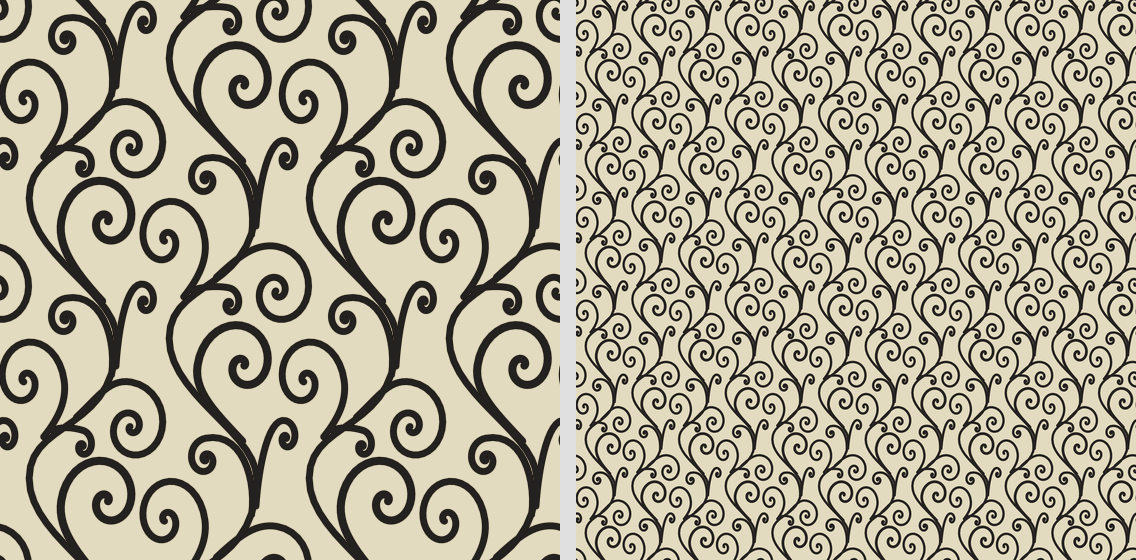
Left: one tile. Right: repeated 3 by 3.
A Shadertoy shader for this pattern:

```glsl
// Seamless scrollwork: half-drop wavy vines with curling spiral tendrils.
#define REPEATS 2.0      // whole repeats across and down
#define CELL 384.0       // design units per repeat
#define STEM 4.7         // half width of the strokes
#define HEAVY 5.5        // half width of the large scroll
#define COIL_END 0.81    // fraction of each coil that is drawn
#define RIM 1.4          // depth of the warm rim of the ink
#define PAPER vec3(0.89, 0.86, 0.75)
#define INK vec3(0.14, 0.13, 0.13)
#define INK_RIM vec3(0.11, 0.09, 0.07)

const float QUARTER = 1.5707963;
const int STEM_STEPS = 14;
const int COIL_STEPS = 56;

// Shortest offset on the repeating cell
vec2 wrapCell(vec2 v) {
    return v - CELL * floor(v / CELL + 0.5);
}

float segment(vec2 p, vec2 a, vec2 b) {
    vec2 pa = p - a, ba = b - a;
    float h = clamp(dot(pa, ba) / max(dot(ba, ba), 1e-5), 0.0, 1.0);
    return length(pa - ba * h);
}

float bezier(vec2 p, vec2 a, vec2 b, vec2 c, vec2 d) {
    float dist = 1e4;
    vec2 last = a;
    for (int i = 1; i <= STEM_STEPS; i++) {
        float t = float(i) / float(STEM_STEPS), s = 1.0 - t;
        vec2 next = s*s*s*a + 3.0*s*s*t*b + 3.0*s*t*t*c + t*t*t*d;
        dist = min(dist, segment(p, last, next));
        last = next;
    }
    return dist;
}

// Spiral whose radius shrinks to zero; angles count quarter turns
vec2 coil(vec2 radius, float start, float quarters, float t) {
    float a = QUARTER * (start + quarters * t);
    return radius * (1.0 - t) * (1.0 - t) * vec2(cos(a), sin(a));
}

// Tendril: a stem from the root flows smoothly into a coil
float tendril(vec2 p, vec2 centre, vec2 radius, float start, float quarters,
              vec2 root, vec2 pull, float lead) {
    vec2 q = wrapCell(p - centre);
    if (length(q) > 135.0) return 1e4;
    vec2 last = coil(radius, start, quarters, 0.0);
    vec2 heading = normalize(coil(radius, start, quarters, 0.002) - last);
    float dist = bezier(q, root - centre, pull - centre, last - lead * heading, last);
    for (int i = 1; i <= COIL_STEPS; i++) {
        float t = COIL_END * float(i) / float(COIL_STEPS);
        vec2 next = coil(radius, start, quarters, t);
        dist = min(dist, segment(q, last, next));
        last = next;
    }
    return dist;
}

// Main vine: two S-bends that join across the cell
float vine(vec2 p) {
    vec2 q = wrapCell(p - vec2(100, 272));
    if (abs(q.x) > 80.0) return 1e4;
    float upper = bezier(q, vec2(60, -192), vec2(60, -62), vec2(-60, -82), vec2(-60, 0));
    float lower = bezier(q, vec2(-60, 0), vec2(-60, 78), vec2(60, 130), vec2(60, 192));
    return min(upper, lower);
}

// One vine with its six tendrils; k = 1 shifts the coils of the dropped vine
float motif(vec2 p, float k) {
    float d = vine(p);
    // lower left scroll and its partner on the right
    d = min(d, tendril(p, vec2(34, 138) + k * vec2(1, -1), vec2(54, 68),
                       0.0, -8.0, vec2(60, 215), vec2(80, 190), 28.0));
    d = min(d, tendril(p, vec2(180, 202) + k * vec2(8, 6), vec2(54, 62),
                       3.0, 9.0, vec2(105, 188), vec2(135, 160), 30.0));
    // small curl under the fork
    d = min(d, tendril(p, vec2(113, 228) + k * vec2(10, -3), vec2(17, 22),
                       3.0, 6.5, vec2(72, 206), vec2(88, 200), 11.0));
    // pair of curls at the crest
    d = min(d, tendril(p, vec2(90, 54), vec2(25, 29),
                       3.0, -8.0, vec2(153, 130), vec2(160, 80), 50.0));
    d = min(d, tendril(p, vec2(198, 30) + k * vec2(2, -5), vec2(17, 24),
                       3.0, 6.5, vec2(159, 118), vec2(163, 60), 24.0));
    // large heavy scroll
    float heavy = tendril(p, vec2(146, 303) + k * vec2(-5, 6), vec2(62, 72),
                          2.0, 7.5, vec2(140, 413), vec2(105, 375), 37.0);
    return min(d - STEM, heavy - HEAVY);
}

void mainImage(out vec4 fragColor, in vec2 fragCoord) {
    // Design space, y pointing down
    vec2 uv = fragCoord / iResolution.xy;
    vec2 p = vec2(uv.x, 1.0 - uv.y) * REPEATS * CELL;
    float pixel = REPEATS * CELL / min(iResolution.x, iResolution.y);

    // Half-drop repeat
    float d = min(motif(p, 0.0), motif(p - 0.5 * CELL, 1.0));

    // Ink on paper
    vec3 ink = mix(INK, INK_RIM, smoothstep(-RIM - 0.6, -RIM + 0.6, d));
    float cover = 1.0 - smoothstep(-0.75 * pixel, 0.75 * pixel, d);
    fragColor = vec4(mix(PAPER, ink, cover), 1.0);
}
```
